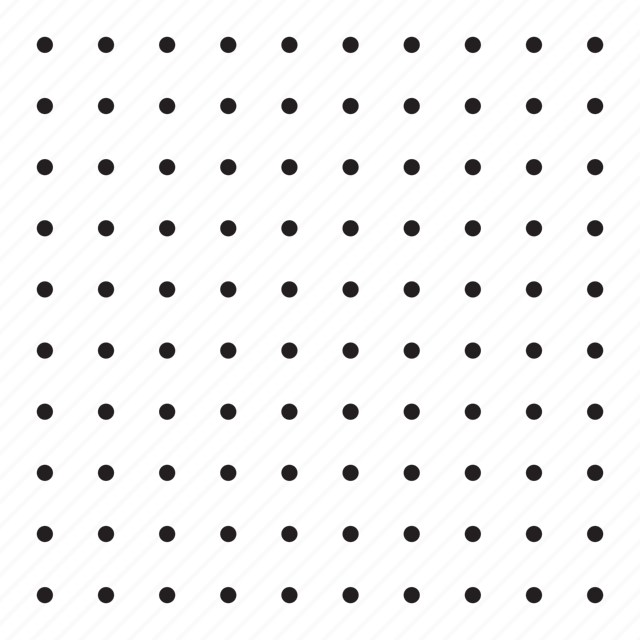
Write a WebGL 1 fragment shader that draws this pattern.

```glsl
precision highp float;
// Ten by ten grid of round black dots on white with faint diagonal stripes.
uniform vec2 u_resolution;

// Signed distance to the nearest dot of the centred grid
float dotGrid(vec2 p, float spacing, float radius) {
  vec2 cell = clamp(floor(p / spacing) + 0.5, -4.5, 4.5);
  return length(p - cell * spacing) - radius;
}

// Signed distance to the nearest rising 45 degree stripe
float diagonalStripes(vec2 p, float period, float halfWidth) {
  float offset = mod(p.x - p.y + 0.177 + 0.5 * period, period) - 0.5 * period;
  return (abs(offset) - halfWidth) * 0.7071;
}

float coverage(float distanceToEdge, float softness) {
  return 1.0 - smoothstep(-softness, softness, distanceToEdge);
}

void main() {
  float side = min(u_resolution.x, u_resolution.y);
  vec2 p = (gl_FragCoord.xy - 0.5 * u_resolution) / side;
  float pixel = 1.0 / side;

  // White ground with pale grey stripes
  float stripe = coverage(diagonalStripes(p, 0.0379, 0.005), max(0.0015, pixel));
  vec3 color = mix(vec3(1.0), vec3(0.982), stripe);

  // Black dots
  float ink = coverage(dotGrid(p, 0.09553, 0.0126), 0.8 * pixel);
  color = mix(color, vec3(0.137, 0.122, 0.125), ink);

  gl_FragColor = vec4(color, 1.0);
}
```
